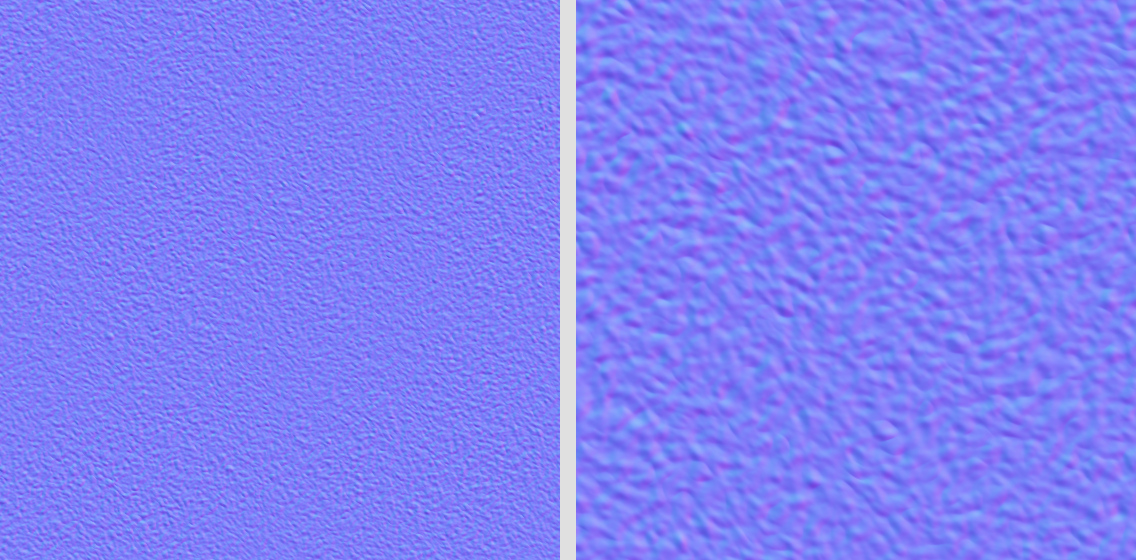
Left: the whole. Right: its middle third, enlarged.
A WebGL 2 fragment shader for this texture map:

```glsl
#version 300 es
precision highp float;
// Normal map of fine, crisply wrinkled plaster grain with soft rough and calm patches.

uniform vec2 u_resolution;
out vec4 fragColor;

const float GRAIN_ANGLE = 0.52;    // ridges lean gently down to the right
const float GRAIN_STRETCH = 0.85;  // cell frequency along the ridges
const float RELIEF = 0.146;
const float BLUE_LEVEL = 0.976;
const float BLUE_SHADE = 0.19;

// Integer hash: three random values in 0..1 for a cell
vec3 hash3(ivec2 cell, uint seed) {
    uvec3 h = uvec3(uint(cell.x), uint(cell.y), seed) * 1664525u + 1013904223u;
    for (int i = 0; i < 2; i++) {
        h.x += h.y * h.z;
        h.y += h.z * h.x;
        h.z += h.x * h.y;
        h ^= h >> 16;
    }
    return vec3(h & 0xffffu) / 65535.0;
}

// Cellular noise of smooth bumps and dents: slope in xy, height in z
vec3 bumps(vec2 p, uint seed) {
    ivec2 home = ivec2(floor(p));
    vec3 sum = vec3(0.0);
    for (int y = -1; y <= 1; y++) {
        for (int x = -1; x <= 1; x++) {
            ivec2 cell = home + ivec2(x, y);
            vec3 rnd = hash3(cell, seed);
            vec2 d = p - vec2(cell) - rnd.xy;
            float falloff = max(1.0 - dot(d, d), 0.0);
            float signedRnd = rnd.z * 2.0 - 1.0;
            float weight = 0.45 * sign(signedRnd) + 0.3 * signedRnd;
            sum += weight * falloff * falloff * vec3(-6.0 * d, falloff);
        }
    }
    return sum;
}

// Slope of the same noise folded at height zero, which leaves thin creases
vec2 creaseSlope(vec2 p, uint seed, float softness) {
    vec3 bump = bumps(p, seed);
    return bump.xy * bump.z / sqrt(bump.z * bump.z + softness);
}

// Layered sines that bend the grain
vec2 bend(vec2 p) {
    vec2 wide = sin(p.yx * vec2(19.0, 23.0) + vec2(0.7, 2.1)) * 0.004;
    vec2 small = sin(p.yx * vec2(83.0, 71.0) + p * 37.0) * 0.0015;
    return p + wide + small;
}

// Layered sines that vary the roughness in broad patches
float roughness(vec2 p) {
    float broad = sin(p.x * 7.0 - p.y * 9.0 + 1.2) * sin(p.x * 5.0 + p.y * 6.0 - 0.6);
    float mottled = sin(p.x * 21.0 + 2.0 * sin(p.y * 13.0)) * sin(p.y * 18.0 + p.x * 6.0);
    return 1.0 + 0.13 * broad + 0.07 * mottled;
}

// Slope of the whole grain, built in the frame of the ridges
vec2 grainSlope(vec2 p, float angle, float stretch) {
    vec2 along = vec2(cos(angle), -sin(angle));
    vec2 across = vec2(sin(angle), cos(angle));
    vec2 scale = vec2(stretch, 1.0);
    vec2 q = vec2(dot(p, along), dot(p, across)) * scale;
    vec2 slope = bumps(q * 152.0, 11u).xy * 0.8
               + creaseSlope(q * 106.0 + 31.0, 47u, 0.03) * 0.62
               + bumps(q * 230.0 + 67.0, 83u).xy * 0.38;
    slope *= scale;
    return along * slope.x + across * slope.y;
}

// Pack a normal as a colour; red leans with green, faces turned away lose blue
vec3 normalColour(vec2 tilt) {
    vec3 normal = normalize(vec3(-tilt, 1.0));
    float red = 0.86 * normal.x + 0.20 * normal.y;
    float blue = BLUE_LEVEL - 0.5 * (1.0 - normal.z)
               + BLUE_SHADE * 0.5 * (red + normal.y);
    return vec3(0.498 + 0.5 * vec2(red, normal.y), min(blue, 0.99));
}

void main() {
    vec2 p = gl_FragCoord.xy / u_resolution;
    vec2 slope = grainSlope(bend(p), GRAIN_ANGLE, GRAIN_STRETCH);
    fragColor = vec4(normalColour(slope * RELIEF * roughness(p)), 1.0);
}
```
